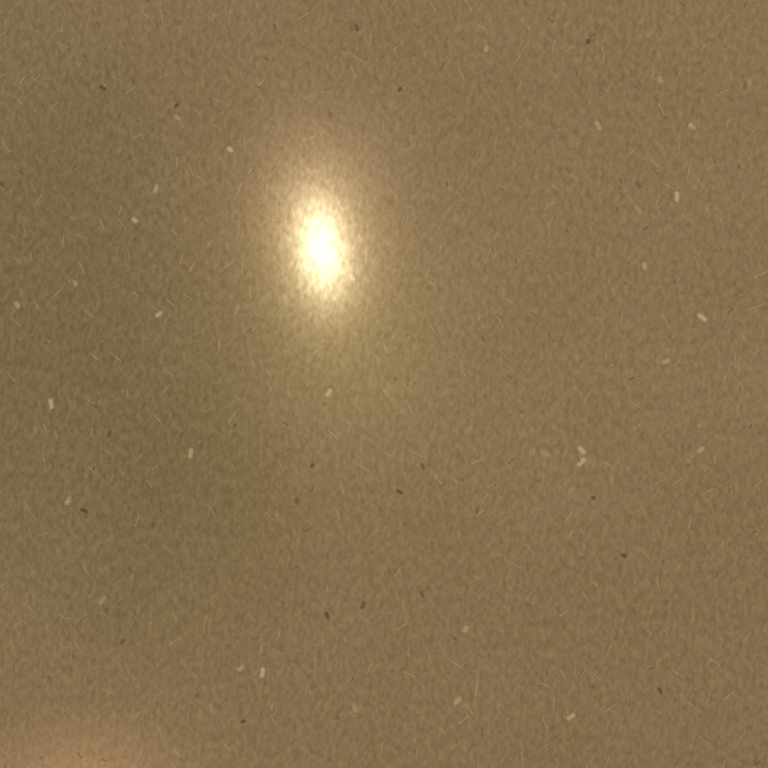
A three.js fragment shader for this texture:

```glsl
// Brown recycled paper lit by a small warm lamp reflection.
// Broad gaussian lights tint the sheet; stretched gradient noise makes
// the fibres, and hashed grid cells scatter pale and dark flecks.
varying vec2 vUv;

const vec3 PAPER = vec3(0.535, 0.443, 0.315);
const vec2 LAMP = vec2(0.419, 0.676);

vec2 hash2(vec2 p) {
  vec3 q = fract(p.xyx * vec3(0.1031, 0.1030, 0.0973));
  q += dot(q, q.yzx + 33.33);
  return fract((q.xx + q.yz) * q.zy);
}

vec2 rotate(vec2 p, float a) {
  float c = cos(a), s = sin(a);
  return vec2(c * p.x + s * p.y, c * p.y - s * p.x);
}

float slope(vec2 cell, vec2 offset) {
  float a = 6.2832 * hash2(cell).x;
  return dot(vec2(cos(a), sin(a)), offset);
}

// Gradient noise, about -0.7 to 0.7
float noise(vec2 p) {
  vec2 i = floor(p), f = fract(p);
  vec2 u = f * f * f * (f * (f * 6.0 - 15.0) + 10.0);
  vec2 e = vec2(1.0, 0.0);
  float low = mix(slope(i, f), slope(i + e, f - e), u.x);
  float high = mix(slope(i + e.yx, f - e.yx), slope(i + 1.0, f - 1.0), u.x);
  return mix(low, high, u.y);
}

float fbm(vec2 p) {
  float sum = 0.0, gain = 1.0;
  for (int i = 0; i < 4; i++) {
    sum += gain * noise(p);
    p = rotate(p, 0.6) * 2.03 + 17.0;
    gain *= 0.5;
  }
  return sum;
}

// Soft elliptical light, one at its centre
float glow(vec2 p, vec2 center, vec2 size, float tilt) {
  vec2 q = rotate(p - center, tilt) / size;
  return exp(-dot(q, q));
}

// Fine pulp: three fibre directions, the steepest one strongest
float pulp(vec2 p) {
  vec2 bent = p + 0.004 * vec2(noise(p * 35.0), noise(p * 35.0 + 50.0));
  float upright = noise(rotate(bent, -0.12) * vec2(190.0, 75.0));
  float leftward = noise(rotate(bent, 0.65) * vec2(170.0, 70.0) + 31.0);
  float rightward = noise(rotate(bent, -0.8) * vec2(180.0, 85.0) + 67.0);
  return 0.5 * upright + 0.4 * leftward + 0.35 * rightward;
}

// Scattered capsules; size holds the half length and the radius
float flecks(vec2 p, float cells, float density, vec2 size, float seed) {
  float cover = 0.0;
  vec2 home = floor(p * cells);
  for (int y = -1; y <= 1; y++) {
    for (int x = -1; x <= 1; x++) {
      vec2 cell = home + vec2(x, y);
      vec2 spot = hash2(cell + seed);
      vec2 kind = hash2(cell + seed + 91.0);
      vec2 look = hash2(cell + seed + 173.0);
      vec2 d = rotate(p - (cell + spot) / cells, 2.4 * (look.x - 0.5));
      float reach = size.x * (0.3 + 0.7 * look.y);
      d.y -= clamp(d.y, -reach, reach);
      float mark = 1.0 - smoothstep(size.y * 0.3, size.y * 1.5, length(d));
      cover = max(cover, mark * step(kind.x, density) * (0.35 + 0.65 * kind.y));
    }
  }
  return cover;
}

void main() {
  vec2 p = vUv;
  float fibre = pulp(p);
  float cloud = fbm(p * 5.0 + 9.0);

  // Sheet with a dim olive left side and a rosy lower corner
  vec3 color = PAPER + 0.014 * cloud;
  color -= vec3(0.058, 0.036, 0.036) * glow(p, vec2(0.03, 0.62), vec2(0.25, 0.42), 0.0);
  color -= vec3(0.035, 0.024, 0.027) * glow(p, vec2(0.22, 0.36), vec2(0.15, 0.20), 0.0);
  color -= vec3(0.022, 0.020, 0.020) * glow(p, vec2(0.90, 0.08), vec2(0.55, 0.25), 0.0);
  color += vec3(0.110, 0.070, 0.055) * glow(p, vec2(0.11, -0.01), vec2(0.11, 0.065), 0.0);

  // Paper grain and scattered fibres
  color += vec3(0.085, 0.080, 0.070) * fibre;
  color += 0.022 * noise(p * 240.0);
  float strands = flecks(p, 42.0, 0.38, vec2(0.009, 0.0010), 11.0);
  float chips = flecks(p, 15.0, 0.16, vec2(0.004, 0.0032), 43.0);
  float specks = flecks(p, 13.0, 0.14, vec2(0.003, 0.0026), 77.0);
  float dust = flecks(p, 36.0, 0.16, vec2(0.004, 0.0013), 129.0);
  color = mix(color, vec3(0.70, 0.61, 0.46), 0.38 * strands);
  color = mix(color, vec3(0.78, 0.70, 0.56), 0.65 * chips);
  color = mix(color, vec3(0.28, 0.22, 0.14), 0.65 * specks + 0.35 * dust);

  // Lamp: wide olive spill, rosy upper veil, yellow halo, white core
  float grain = 1.0 + 0.45 * fibre;
  color += vec3(0.055, 0.055, 0.025) * glow(p, LAMP + vec2(0.03, -0.11), vec2(0.15, 0.16), 0.15);
  color += vec3(0.120, 0.095, 0.080) * glow(p, LAMP + vec2(-0.01, 0.055), vec2(0.095, 0.12), 0.1);
  color += grain * vec3(0.24, 0.23, 0.16) * glow(p, LAMP, vec2(0.062, 0.098), 0.12);
  color += grain * vec3(0.48, 0.50, 0.48) * glow(p, LAMP, vec2(0.031, 0.058), 0.14);

  gl_FragColor = vec4(clamp(color, 0.0, 1.0), 1.0);
}
```
